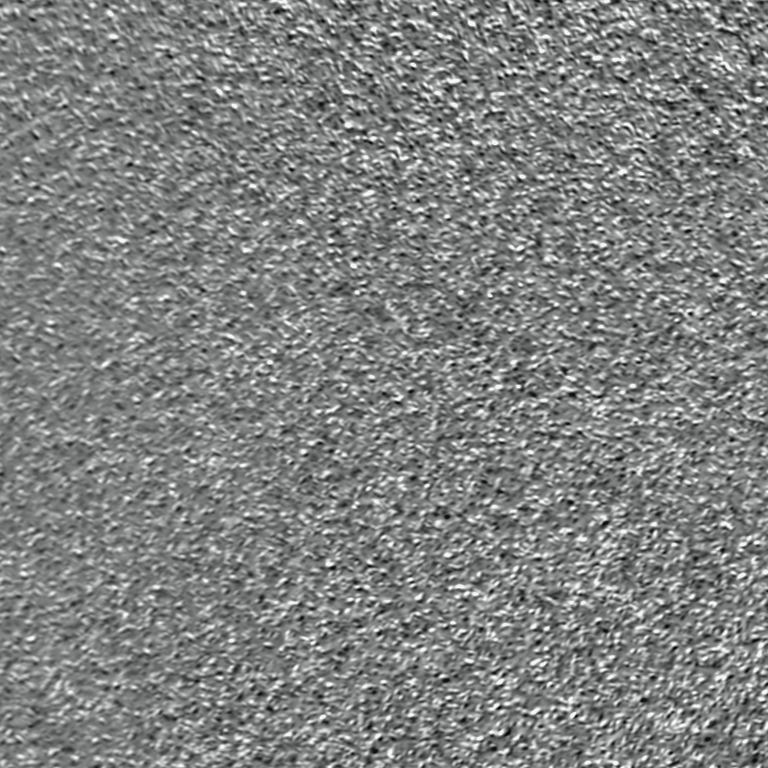
Reproduce this texture procedurally as a Shadertoy shader.

```glsl
const vec3 BASE_GREY = vec3(0.502, 0.505, 0.507);
const float CONTRAST = 0.30;            // overall strength of the relief
const vec3 GRAIN_SCALES = vec3(95.0, 127.0, 56.0);   // cells per canvas height
const vec3 GRAIN_WEIGHTS = vec3(1.0, 0.8, 0.4);
const vec2 GRAIN_RADII = vec2(1.0, 0.70);            // long and short, in cells
const vec2 LIGHT_DIR = vec2(-0.45, 0.89);
const float RELIEF = 4.0;               // lit flank against shaded flank
const float TONE = 0.6;                 // bright stones against dark pits
const float ANGLE_JITTER = 1.3;
const float TOP_TILT = -0.55;
const float CORNER_TILT = 0.45;
const float PATCH_TONE = 0.012;

vec4 hash4(vec2 cell) {
    vec4 h = fract(cell.xyxy * vec4(0.1031, 0.1030, 0.0973, 0.1099));
    h += dot(h, h.wzxy + 33.33);
    return fract((h.xxyz + h.yzzw) * h.zywx);
}

// Slow variation from layered sines, about -1 to 1
float patches(vec2 p) {
    float s = sin(p.x * 9.0 + 2.0 * sin(p.y * 7.0 + 1.0));
    s += sin(p.y * 13.0 - 1.7 * sin(p.x * 11.0 + 2.0));
    s += 0.7 * sin(dot(p, vec2(19.0, 23.0)) + sin(p.x * 17.0));
    return s / 2.7;
}

// Cellular relief: one lit, elongated grain per jittered cell
float grains(vec2 p, float tilt, float seed) {
    vec2 cell = floor(p);
    float sum = 0.0;
    for (int y = -1; y <= 1; y++) {
        for (int x = -1; x <= 1; x++) {
            vec2 id = cell + vec2(x, y);
            vec4 h = hash4(id + seed);
            vec2 d = p - id - h.xy;
            float angle = tilt + (h.z - 0.5) * ANGLE_JITTER;
            float c = cos(angle), s = sin(angle);
            vec2 v = vec2(c * d.x + s * d.y, c * d.y - s * d.x) / GRAIN_RADII;
            float falloff = max(0.0, 1.0 - dot(v, v));
            falloff *= falloff * falloff;
            float flank = RELIEF * dot(v, LIGHT_DIR) * mix(-0.4, 1.0, h.w);
            sum += falloff * (flank + TONE * (2.0 * h.w - 1.0));
        }
    }
    return sum;
}

void mainImage(out vec4 fragColor, in vec2 fragCoord) {
    vec2 uv = fragCoord / iResolution.y;

    // Grain direction turns across the surface
    float tilt = TOP_TILT * smoothstep(0.4, 1.0, uv.y) - 0.08;
    tilt += CORNER_TILT * uv.x * smoothstep(0.5, 0.0, uv.y);

    // Softer fine grain towards the left edge
    vec3 weights = GRAIN_WEIGHTS;
    weights.y *= mix(0.45, 1.1, smoothstep(0.0, 0.5, uv.x));

    float relief = 0.0;
    for (int i = 0; i < 3; i++) {
        float seed = 17.0 + 41.0 * float(i);
        relief += weights[i] * grains(uv * GRAIN_SCALES[i], tilt, seed);
    }

    // Flatter at the left and in the middle band, rougher at the top right
    float slow = patches(uv);
    float strength = mix(0.84, 1.08, smoothstep(0.0, 0.7, uv.x));
    strength += 0.16 * smoothstep(0.1, 0.5, abs(uv.y - 0.5));
    strength += 0.10 * patches(uv * 1.9 + 4.0);

    vec3 color = BASE_GREY + PATCH_TONE * slow + CONTRAST * strength * relief;
    fragColor = vec4(clamp(color, 0.06, 0.96), 1.0);
}
```
